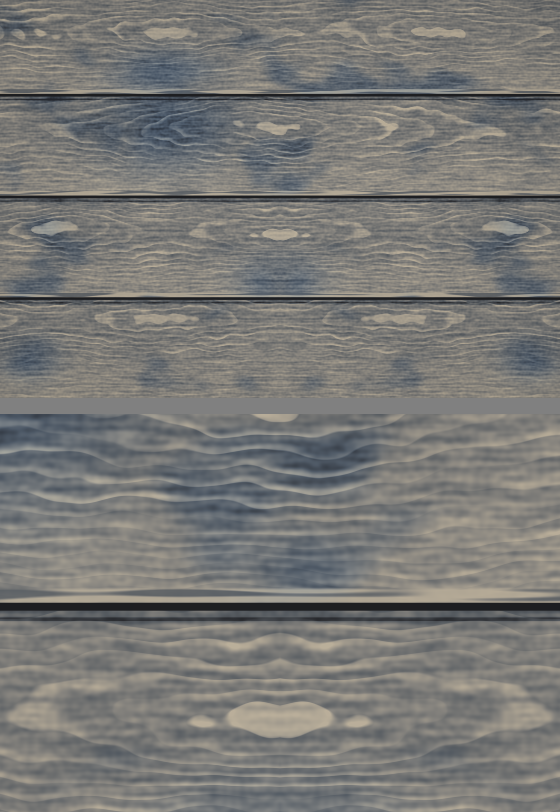
Top, the full canvas; bottom, a detail of the centre.
Give the GLSL for this texture, as a WebGL 2 fragment shader.

```glsl
#version 300 es
precision highp float;
// Four horizontal stained timber boards with cathedral grain, blue-grey blotches and dark seams.

uniform vec2 u_resolution;
out vec4 outColor;

const float PI = 3.14159265;
const float PITCH = 0.2555;        // board height, as a share of the canvas
const float TOP_CUT = 0.0165;      // part of the first board hidden above the canvas
const int   LAST_BOARD = 3;
const float RINGS = 24.0;          // growth rings per board height
const float HEART_FLATNESS = 0.012; // widens the ring spacing near a heart
const float LINE_GAIN = 0.17;
const float FIBRE_GAIN = 0.19;
const float STAIN_GAIN = 0.13;

const vec3 CHARCOAL = vec3(0.15, 0.155, 0.17);
const vec3 SLATE    = vec3(0.33, 0.35, 0.37);
const vec3 GREY     = vec3(0.51, 0.50, 0.48);
const vec3 TAN      = vec3(0.71, 0.665, 0.585);
const vec3 BLUE_TINT = vec3(0.88, 0.98, 1.10);

// Per board: heart x, heart height, heart spacing, ring taper
const vec4 FIGURE[4] = vec4[4](
    vec4(0.31, 0.38, 0.48, 0.032), vec4(0.48, 0.33, 0.92, 0.100),
    vec4(0.50, 0.35, 0.40, 0.034), vec4(0.30, 0.21, 0.40, 0.020));
// Per board: stain x, stain height, half width, half height
const vec4 STAIN[4] = vec4[4](
    vec4(0.29, 0.78, 0.09, 0.22), vec4(0.29, 0.30, 0.12, 0.42),
    vec4(0.50, 0.82, 0.07, 0.25), vec4(0.05, 0.58, 0.05, 0.20));

vec2 randomGradient(vec2 cell) {
    uvec2 q = uvec2(ivec2(cell)) * uvec2(1597u, 3812u) + 7919u;
    uint h = (q.x ^ (q.y << 7)) * 74699u;
    h = (h ^ (h >> 15)) * 48271u;
    h ^= h >> 13;
    float angle = float(h & 65535u) / 65536.0 * 2.0 * PI;
    return vec2(cos(angle), sin(angle));
}

float gradientNoise(vec2 p) {
    vec2 i = floor(p), f = p - i;
    vec2 w = f * f * f * (f * (f * 6.0 - 15.0) + 10.0);
    vec2 e = vec2(0.0, 1.0);
    float low  = mix(dot(randomGradient(i), f),
                     dot(randomGradient(i + e.yx), f - e.yx), w.x);
    float high = mix(dot(randomGradient(i + e.xy), f - e.xy),
                     dot(randomGradient(i + e.yy), f - e.yy), w.x);
    return mix(low, high, w.y);
}

// Soft-edged strip between two heights
float band(float x, float a, float b, float soft) {
    return smoothstep(a - soft, a + soft, x) * (1.0 - smoothstep(b - soft, b + soft, x));
}

// Wood colour for a given lightness
vec3 woodRamp(float tone) {
    vec3 c = mix(CHARCOAL, SLATE, clamp((tone - 0.16) / 0.19, 0.0, 1.0));
    c = mix(c, GREY, clamp((tone - 0.35) / 0.15, 0.0, 1.0));
    return mix(c, TAN, clamp((tone - 0.50) / 0.17, 0.0, 1.0));
}

void main() {
    vec2 uv = gl_FragCoord.xy / u_resolution;
    float row = (1.0 - uv.y + TOP_CUT) / PITCH;
    int board = clamp(int(floor(row)), 0, LAST_BOARD);
    float v = row - float(board);               // 0 at the board's top, 1 at its foot
    float pixel = 1.0 / (u_resolution.y * PITCH);
    vec4 figure = FIGURE[board];
    vec4 stainSpot = STAIN[board];

    // The lower two boards are book-matched about the middle
    float x = board >= 2 ? 0.5 - abs(uv.x - 0.5) : uv.x;
    vec2 p = vec2(x, v);
    vec2 seed = float(board) * vec2(17.0, 31.0);

    // Growth rings: long ovals around each heart, tightening towards the edges
    float d = v - figure.y + 0.10 * gradientNoise(p * vec2(6.0, 2.0) + seed)
            + 0.035 * gradientNoise(p * vec2(24.0, 7.0) + seed);
    float taper = sin(PI * (x - figure.x) / figure.z);
    float spread = d * d + figure.w * taper * taper
                 + 0.007 * gradientNoise(p * vec2(38.0, 9.0) + seed);
    float phase = RINGS * sqrt(max(spread, 0.0) + HEART_FLATNESS);
    float width = fwidth(phase);
    float ring = fract(phase);
    float line = smoothstep(0.45, 0.88, ring) * (1.0 - smoothstep(1.0 - max(0.10, width), 1.0, ring));
    line *= 1.0 - smoothstep(0.4, 1.0, width);
    float wear = clamp(0.7 + 1.3 * gradientNoise(vec2(x * 9.0, phase * 0.6) + seed), 0.1, 1.2);
    float fade = mix(1.0, 0.35, smoothstep(0.18, 0.5, abs(d)));
    float core = 1.0 - smoothstep(0.0015, 0.0035, spread);

    // Fibres, pores and broad clouds of stain
    float fibre = gradientNoise(vec2(x * 14.0, v * 38.0 + d * 4.0) + seed)
                + 0.8 * gradientNoise(vec2(x * 60.0, v * 43.0) + seed + 5.0)
                + 0.5 * gradientNoise(vec2(x * 190.0, v * 40.0) + seed + 9.0);
    float cloud = gradientNoise(p * vec2(5.0, 1.6) + seed + 3.0)
                + 0.5 * gradientNoise(p * vec2(17.0, 5.0) + seed);
    vec2 offset = (p - stainSpot.xy) / stainSpot.zw;
    float stain = exp(-dot(offset, offset)) * clamp(0.85 + 1.4 * cloud, 0.0, 1.3);
    stain += 0.8 * smoothstep(0.12, 0.55, -cloud);

    float tone = 0.475 + 0.045 * smoothstep(0.35, 0.85, v) + 0.06 * cloud
               + FIBRE_GAIN * 0.6 * fibre - STAIN_GAIN * stain
               + LINE_GAIN * fade * (line * wear - 0.16);
    tone = mix(tone, 0.64 + 0.06 * fibre, core * 0.85);

    // Rounded lower edge with pale slivers, then the seam and its shadow
    float seam = v < 0.5 ? v : v - 1.0;
    float hasFoot = board < LAST_BOARD ? 1.0 : 0.0;
    float sliver = smoothstep(-0.15, 0.15, 0.08 + gradientNoise(vec2(x * 11.0, v * 34.0) + seed));
    tone = mix(tone, mix(0.36, 0.66, sliver), 0.85 * hasFoot * band(seam, -0.058, -0.012, 0.006));
    tone -= 0.10 * band(seam, 0.0, 0.055, 0.012);
    tone -= 0.14 * band(seam, 0.036, 0.048, pixel * 0.6);
    float gap = band(seam, -0.012, 0.014, pixel * 0.7) * (v < 0.5 ? 1.0 : hasFoot);

    vec3 color = woodRamp(tone);
    color *= mix(vec3(1.0), BLUE_TINT, clamp(stain * 0.8, 0.0, 1.0));
    color = mix(color, CHARCOAL * 0.75, gap);

    // Slight darkening towards the corners
    vec2 corner = uv - 0.5;
    color *= 1.03 - 0.22 * dot(corner, corner);
    outColor = vec4(color, 1.0);
}
```
